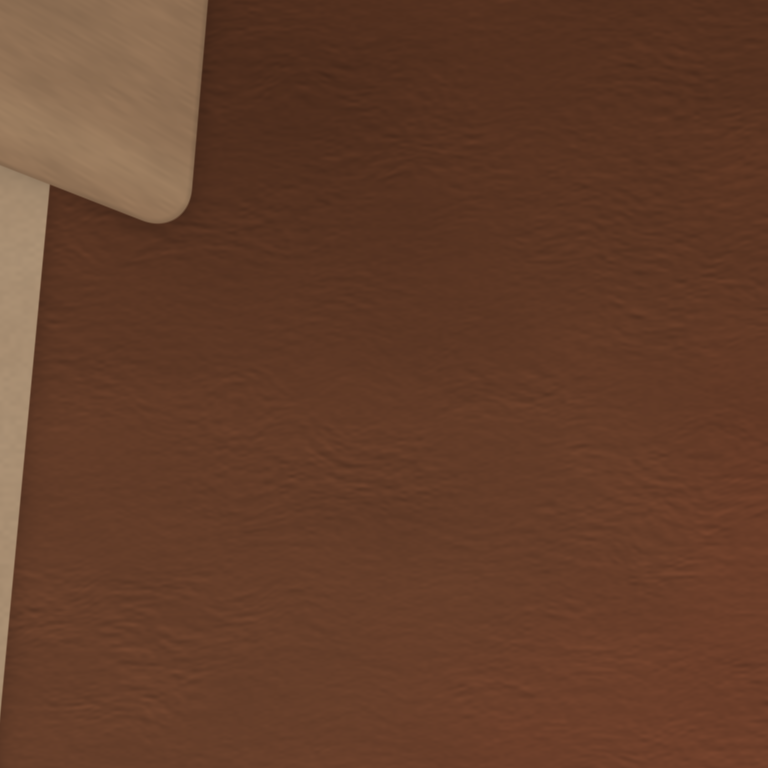
Write a WebGL 1 fragment shader that draws this texture.

```glsl
precision highp float;
// Brown wrinkled leather with a pale rounded tab and a narrow strip at the upper left.
uniform vec2 u_resolution;

float hash(vec2 p) {
  return fract(sin(dot(p, vec2(127.1, 311.7))) * 43758.5453);
}

float noise(vec2 p) {
  vec2 i = floor(p), f = fract(p);
  f = f * f * (3.0 - 2.0 * f);
  return mix(mix(hash(i), hash(i + vec2(1.0, 0.0)), f.x),
             mix(hash(i + vec2(0.0, 1.0)), hash(i + 1.0), f.x), f.y);
}

float fbm(vec2 p) {
  float sum = 0.0, amp = 0.5;
  for (int i = 0; i < 4; i++) {
    sum += amp * noise(p);
    p = mat2(0.96, 0.28, -0.28, 0.96) * p * 2.03 + 7.3;
    amp *= 0.5;
  }
  return sum;
}

// Height of the fine, mostly horizontal wrinkles
float wrinkles(vec2 p) {
  vec2 bend = vec2(noise(p * 16.0), noise(p * vec2(13.0, 18.0) + 40.0)) - 0.5;
  p += bend * vec2(0.02, 0.024);
  return 0.6 * noise(p * vec2(42.0, 125.0)) + 0.4 * noise(p * vec2(85.0, 215.0) + 19.0);
}

vec3 leather(vec2 p) {
  float light = smoothstep(1.05, 0.1, p.y + 0.1 * (fbm(p * 4.0) - 0.5));
  vec3 color = mix(vec3(0.335, 0.195, 0.125), vec3(0.4, 0.245, 0.165), light);
  float red = smoothstep(0.4, 1.2, p.x - p.y + 0.5 * fbm(p * 5.0 + 3.0));
  color += vec3(0.022, -0.002, -0.002) * red;

  // Soft blotches and the shade beside the tab
  color *= 1.0 + 0.1 * (fbm(p * vec2(5.0, 9.0) + 11.0) - 0.47);
  color *= 1.0 - 0.09 * exp(-12.0 * dot(p - vec2(0.34, 0.9), p - vec2(0.34, 0.9)));

  // Relief lit from above, stronger in patches
  float relief = wrinkles(p + vec2(0.001, 0.0025)) - wrinkles(p - vec2(0.001, 0.0025));
  float patches = smoothstep(0.3, 0.7, fbm(p * vec2(6.0, 10.0) + 27.0));
  float fine = noise(p * vec2(150.0, 290.0)) - 0.5;
  return color * (1.0 + relief * mix(0.07, 0.2, patches) + 0.035 * fine);
}

vec3 tabSurface(vec2 p, float edge) {
  vec2 q = mat2(0.87, 0.5, -0.5, 0.87) * p;
  float fold = exp(-pow((edge + 0.06) / 0.04, 2.0));
  vec3 color = mix(vec3(0.55, 0.43, 0.325), vec3(0.63, 0.51, 0.39), 0.65 * fold);
  float streaks = noise(q * vec2(45.0, 230.0)) + noise(q * vec2(20.0, 95.0)) - 1.0;
  return color * (1.0 + 0.045 * streaks + 0.08 * (fbm(p * 14.0) - 0.47));
}

vec3 stripSurface(vec2 p) {
  vec3 color = mix(vec3(0.64, 0.535, 0.425), vec3(0.67, 0.57, 0.46), fbm(p * 12.0));
  return color * (1.0 + 0.04 * (noise(p * vec2(120.0, 160.0)) - 0.5));
}

void main() {
  vec2 uv = gl_FragCoord.xy / u_resolution;
  float px = 1.2 / min(u_resolution.x, u_resolution.y);

  // Tab: two slanted sides joined by a round corner
  float side = uv.x - 0.271 + 0.085 * (1.0 - uv.y);
  float base = (0.785 - 0.39 * uv.x - uv.y) / 1.073;
  vec2 corner = vec2(side, base) + 0.062;
  float tab = length(max(corner, 0.0)) + min(max(corner.x, corner.y), 0.0) - 0.062;

  // Strip: a wedge that narrows downward
  float strip = uv.x - 0.065 + 0.0937 * (0.759 - uv.y);

  vec3 color = leather(uv);
  color *= 1.0 - 0.14 * exp(-max(min(tab, strip), 0.0) * 70.0);

  vec3 pale = stripSurface(uv) * (1.0 - 0.12 * exp(-max(tab, 0.0) * 60.0));
  color = mix(color, pale, smoothstep(px, -px, strip));

  vec3 top = tabSurface(uv, base);
  top *= 1.0 - 0.1 * smoothstep(-0.008, 0.0, tab);
  color = mix(color, top, smoothstep(px, -px, tab));

  gl_FragColor = vec4(color, 1.0);
}
```
